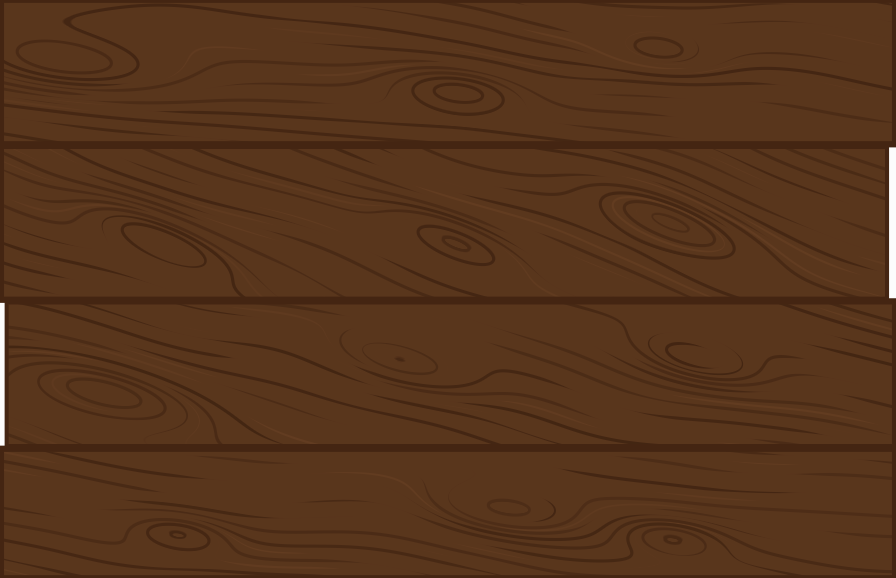
A WebGL 1 fragment shader for this texture:

```glsl
precision highp float;
uniform vec2 u_resolution;

const vec3 WOOD = vec3(0.35, 0.21, 0.11);
const vec3 GRAIN = vec3(0.26, 0.145, 0.07);
const vec3 HIGHLIGHT = vec3(0.41, 0.255, 0.14);
const vec3 SEAM = vec3(0.265, 0.145, 0.07);
const vec3 GAP = vec3(0.99);
const vec3 SEAM_HEIGHTS = vec3(0.749, 0.480, 0.225);
const float GRAIN_DENSITY = 34.0;
const int KNOTS_PER_PLANK = 3;

float hash(vec2 p) {
  return fract(sin(dot(p, vec2(127.1, 311.7))) * 43758.55);
}

vec2 gradientAt(vec2 cell) {
  float angle = 6.2832 * hash(cell);
  return vec2(cos(angle), sin(angle));
}

float gradientNoise(vec2 p) {
  vec2 i = floor(p);
  vec2 f = p - i;
  vec2 u = f * f * f * (f * (f * 6.0 - 15.0) + 10.0);
  vec2 e = vec2(1.0, 0.0);
  float a = dot(gradientAt(i), f);
  float b = dot(gradientAt(i + e.xy), f - e.xy);
  float c = dot(gradientAt(i + e.yx), f - e.yx);
  float d = dot(gradientAt(i + e.xx), f - e.xx);
  return mix(mix(a, b, u.x), mix(c, d, u.x), u.y);
}

// Slanted grain bent around knots: x is the line phase, y the knot influence
vec2 grainField(vec2 p, float row, float width) {
  float slant = 0.24 + 0.15 * sin(2.2 * row - 1.2);
  float warp = 0.045 * gradientNoise(p * vec2(2.6, 4.5) + row * 17.3);
  float phase = GRAIN_DENSITY * (p.y + slant * p.x + warp);
  float influence = 0.0;
  for (int i = 0; i < KNOTS_PER_PLANK; i++) {
    vec2 seed = vec2(float(i) + 2.0, row + 5.0);
    float jitter = hash(seed) - 0.5;
    float lift = hash(seed + 11.0) - 0.5;
    float size = hash(seed + 23.0);
    vec2 center = vec2((float(i) + 0.5 + 0.6 * jitter) / float(KNOTS_PER_PLANK) * width,
                       0.873 - 0.2545 * row + 0.11 * lift);
    vec2 q = p - center;
    q.y += slant * q.x;
    q /= mix(vec2(0.08, 0.03), vec2(0.18, 0.055), size);
    float bump = exp(-dot(q, q));
    phase += mix(3.5, 5.5, size) * sign(lift) * bump;
    influence += bump;
  }
  return vec2(phase, influence);
}

// Tapered broken stroke along each whole-number contour of the phase
float grainStroke(float phase, float steepness, float x, float row,
                  float cut, float halfWidth, float pixel) {
  float id = floor(phase + 0.5);
  float distanceToLine = abs(phase - id) / steepness;
  float wear = gradientNoise(vec2(x * 3.2 + id * 5.71, id * 1.37 + row * 9.3));
  float taper = smoothstep(cut, cut + 0.28, wear);
  float tone = mix(0.5, 1.0, hash(vec2(id, row)));
  float line = clamp((halfWidth * taper - distanceToLine) / pixel + 0.5, 0.0, 1.0);
  return line * tone * smoothstep(0.0, 0.35, taper);
}

float band(float d, float halfWidth, float pixel) {
  return clamp((halfWidth - d) / pixel + 0.5, 0.0, 1.0);
}

void main() {
  float pixel = 1.0 / u_resolution.y;
  vec2 p = gl_FragCoord.xy * pixel;
  float width = u_resolution.x * pixel;
  float row = dot(step(vec3(p.y), SEAM_HEIGHTS), vec3(1.0));

  // Grain lines with finite-difference steepness
  vec2 field = grainField(p, row, width);
  float h = 0.001;
  vec2 slope = vec2(grainField(p + vec2(h, 0.0), row, width).x,
                    grainField(p + vec2(0.0, h), row, width).x) - field.x;
  float steepness = max(length(slope) / h, 14.0);
  float dark = grainStroke(field.x, steepness, p.x, row,
                           -0.16 - 0.25 * field.y, 0.0027, pixel);
  float light = grainStroke(field.x + 0.5, steepness, p.x + 4.0, row + 7.0,
                            0.14, 0.0018, pixel);
  vec3 color = mix(WOOD, HIGHLIGHT, 0.6 * light);
  color = mix(color, GRAIN, dark);

  // Plank outline with staggered ends
  float second = 1.0 - step(0.5, abs(row - 1.0));
  float third = 1.0 - step(0.5, abs(row - 2.0));
  float fromEnd = min(p.x - 0.008 * third, width - 0.012 * second - p.x);
  vec3 fromSeams = abs(p.y - SEAM_HEIGHTS);
  float fromSeam = min(fromSeams.x, min(fromSeams.y, fromSeams.z));
  float outline = max(band(fromSeam, 0.0068, pixel),
                      band(min(p.y, 1.0 - p.y), 0.005, pixel));
  outline = max(outline, band(fromEnd, 0.007, pixel));
  color = mix(color, SEAM, outline);

  // Bare gap beyond a shortened plank
  float gap = band(fromEnd, 0.0, pixel) * max(second, third);
  gap *= 1.0 - band(fromSeam, 0.004, pixel);
  gl_FragColor = vec4(mix(color, GAP, gap), 1.0);
}
```
